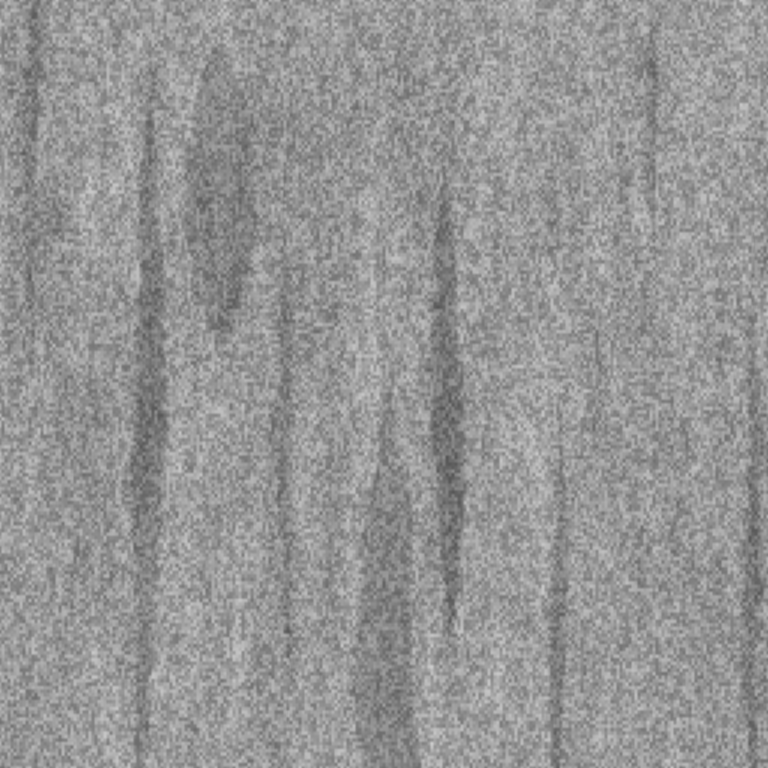
Write a three.js fragment shader that draws this texture.

```glsl
// Grey weathered grain with dark tapered vertical streaks and fine speckle.
varying vec2 vUv;

const float BASE_GREY = 0.604;
const int DARK_STREAKS = 9;
const int PALE_STREAKS = 12;

float hash(vec2 p) {
  vec3 q = fract(p.xyx * vec3(0.1031, 0.1030, 0.0973));
  q += dot(q, q.yzx + 33.33);
  return fract((q.x + q.y) * q.z);
}

// Smooth cell noise, centred on zero, from -0.5 to 0.5.
float cellNoise(vec2 p) {
  vec2 cell = floor(p);
  vec2 f = fract(p);
  vec2 blend = f * f * (3.0 - 2.0 * f);
  float low = mix(hash(cell), hash(cell + vec2(1.0, 0.0)), blend.x);
  float high = mix(hash(cell + vec2(0.0, 1.0)), hash(cell + vec2(1.0, 1.0)), blend.x);
  return mix(low, high, blend.y) - 0.5;
}

// Slow sideways drift of a streak along its length.
float drift(float y, float phase) {
  return 0.005 * sin(5.0 * y + phase) + 0.002 * sin(17.0 * y + 2.3 * phase);
}

// Lens-shaped vertical streak with tapered tips; returns its coverage.
float streak(vec2 p, vec2 centre, vec2 halfSize, float phase, float softness) {
  float along = (p.y - centre.y) / halfSize.y;
  float across = abs(p.x - centre.x - drift(p.y, phase));
  float edge = across - halfSize.x * (1.0 - along * along);
  return 1.0 - smoothstep(-softness, softness, edge);
}

// One streak per column, jittered in place, size and strength.
float streakLayer(vec2 p, int count, vec2 minHalf, vec2 maxHalf, float softness, float seed) {
  float cover = 0.0;
  for (int i = 0; i < 16; i++) {
    if (i >= count) break;
    float id = float(i);
    float jitter = hash(vec2(id, seed));
    float height = hash(vec2(id, seed + 1.0));
    float wide = hash(vec2(id, seed + 2.0));
    float tall = hash(vec2(id, seed + 3.0));
    float strength = mix(0.65, 1.0, hash(vec2(id, seed + 4.0)));
    vec2 centre = vec2((id + 0.15 + 0.7 * jitter) / float(count), height);
    vec2 halfSize = mix(minHalf, maxHalf, vec2(wide * wide, tall));
    cover = max(cover, strength * streak(p, centre, halfSize, 6.28 * jitter, softness));
  }
  return cover;
}

// Faint long fibres in three widths.
float fibres(vec2 p) {
  return 0.050 * cellNoise(p * vec2(14.0, 2.5) + 7.0)
       + 0.055 * cellNoise(p * vec2(48.0, 7.0) + 31.0)
       + 0.050 * cellNoise(p * vec2(110.0, 20.0) + 53.0);
}

// Fine speckle with a slightly coarser mottling below it.
float speckle(vec2 p) {
  return 0.235 * cellNoise(p * vec2(256.0, 220.0) + 11.0)
       + 0.090 * cellNoise(p * vec2(130.0, 100.0) + 83.0);
}

void main() {
  // Ragged streak edges
  vec2 ragged = vUv;
  ragged.x += 0.008 * cellNoise(vUv * vec2(90.0, 60.0) + 19.0);
  ragged.x += 0.010 * cellNoise(vUv * vec2(30.0, 9.0) + 43.0);

  float dark = streakLayer(ragged, DARK_STREAKS, vec2(0.009, 0.18), vec2(0.055, 0.52), 0.005, 3.0);
  float pale = streakLayer(ragged, PALE_STREAKS, vec2(0.005, 0.08), vec2(0.018, 0.30), 0.009, 27.0);

  // Combine tones; speckle is a little calmer inside the dark streaks
  float grey = BASE_GREY + fibres(vUv);
  grey += 0.035 * pale * (1.0 - dark);
  grey -= 0.125 * dark;
  grey += speckle(vUv) * mix(1.0, 0.85, dark);

  gl_FragColor = vec4(vec3(clamp(grey, 0.0, 1.0)), 1.0);
}
```
